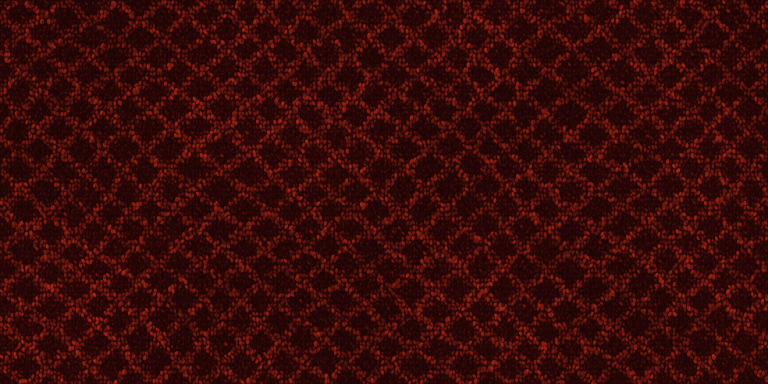
A Shadertoy shader for this texture:

```glsl
const vec3 GAP = vec3(0.135, 0.021, 0.020);
const vec3 WOOL = vec3(0.225, 0.042, 0.036);
const vec3 RUST = vec3(0.335, 0.064, 0.044);
const vec3 EMBER = vec3(0.57, 0.118, 0.058);

vec2 hash2(vec2 p) {
    vec3 q = fract(p.xyx * vec3(0.1031, 0.1030, 0.0973));
    q += dot(q, q.yzx + 33.33);
    return fract((q.xx + q.yz) * q.zy);
}

float gradDot(vec2 cell, vec2 offset) {
    float angle = 6.2832 * hash2(cell + 71.0).x;
    return dot(vec2(cos(angle), sin(angle)), offset);
}

// Gradient noise, roughly -0.7 to 0.7
float noise(vec2 p) {
    vec2 i = floor(p), f = fract(p);
    vec2 u = f * f * f * (f * (f * 6.0 - 15.0) + 10.0);
    vec2 e = vec2(0.0, 1.0);
    return mix(mix(gradDot(i, f), gradDot(i + e.yx, f - e.yx), u.x),
               mix(gradDot(i + e, f - e), gradDot(i + 1.0, f - 1.0), u.x), u.y);
}

mat2 rotation(float angle) {
    float c = cos(angle), s = sin(angle);
    return mat2(c, -s, s, c);
}

// Strength of the diamond lattice: 1 on a strand, 0 inside a diamond
float lattice(vec2 p, vec2 repeats, float halfWidth) {
    vec2 q = p * repeats;
    q += 0.45 * vec2(noise(p * 2.6), noise(p * 2.6 + 37.0));
    q += 0.07 * vec2(noise(p * 13.0 + 11.0), noise(p * 13.0 + 53.0));
    vec2 diagonal = abs(fract(vec2(q.x + q.y, q.x - q.y)) - 0.5);
    float wear = 0.07 * noise(p * 5.0 + 19.0);
    float d = min(diagonal.x, diagonal.y);
    return 1.0 - smoothstep(halfWidth - 0.06, halfWidth + 0.06, d + wear);
}

// Colour of one knot, from its lattice strength and random tone
vec3 knotColour(float strand, float tone) {
    vec3 dull = mix(GAP, WOOL, 0.15 + 0.85 * tone);
    vec3 bright = mix(RUST, EMBER, tone * tone);
    return mix(dull, bright, strand);
}

// Overlapping oval knots on a jittered grid
vec3 knots(vec2 p, vec2 density, float pixel, vec3 base) {
    vec2 grid = p * density;
    vec2 home = floor(grid);
    vec3 colour = base;
    for (int y = -1; y <= 1; y++) {
        for (int x = -1; x <= 1; x++) {
            vec2 cell = home + vec2(x, y);
            vec2 seed = hash2(cell + 5.0);
            vec2 jitter = hash2(cell + 131.0);
            vec2 centre = (cell + 0.5 + 0.65 * (jitter - 0.5)) / density;
            float strand = lattice(centre, vec2(8.7, 9.9), 0.145);
            strand = clamp(strand + 0.6 * smoothstep(0.92, 1.0, seed.y), 0.0, 1.0);

            // A few knots are much larger than the rest
            vec2 radius = vec2(0.0041, 0.0063) * mix(0.8, 1.0, strand);
            radius *= 0.74 + 0.3 * seed.x + 0.35 * strand * pow(jitter.x, 5.0);
            vec2 local = rotation(1.5 * (seed.y - 0.5)) * (p - centre) / radius;
            float r = length(local);
            float soft = min(0.6 * pixel / radius.x, 0.9);
            float cover = 1.0 - smoothstep(1.0 - soft, 1.0 + soft, r);

            // Rounded shading, lit from the upper left
            float light = 1.09 - 0.28 * min(r * r, 1.3);
            light += 0.13 * clamp(dot(local, vec2(-0.5, 0.8)), -1.0, 1.0);
            colour = mix(colour, knotColour(strand, seed.x) * light, cover);
        }
    }
    return colour;
}

void mainImage(out vec4 fragColor, in vec2 fragCoord) {
    float pixel = 1.0 / iResolution.y;
    vec2 p = fragCoord * pixel;

    // Dark woven ground under the knots, a little warmer along the strands
    float weave = noise(p * vec2(150.0, 95.0));
    float strand = lattice(p, vec2(8.7, 9.9), 0.145);
    vec3 ground = mix(GAP, WOOL, 0.25 * strand) * (1.0 + 0.45 * weave);
    vec3 colour = knots(p, vec2(108.0, 80.0), pixel, ground);

    // Fine fibres and broad fading
    colour *= 1.0 + 0.24 * noise(p * vec2(210.0, 110.0));
    colour *= 1.0 + 0.14 * noise(p * 2.5 + 83.0);
    fragColor = vec4(colour, 1.0);
}
```
